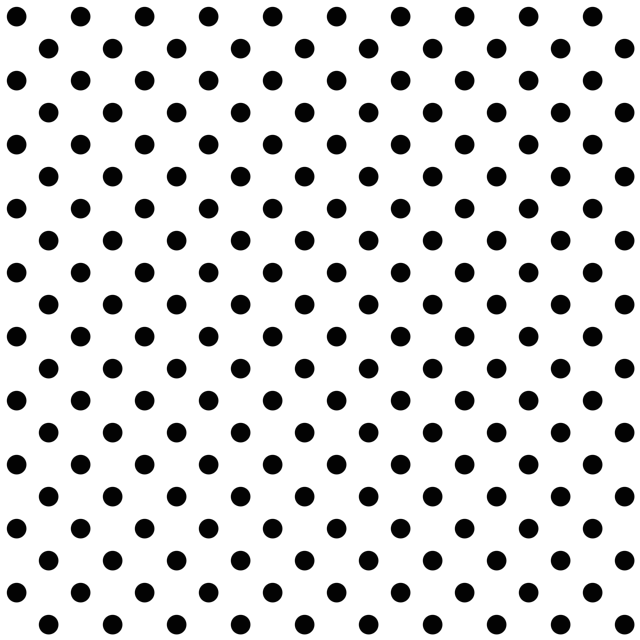
A Shadertoy shader for this pattern:

```glsl
const float REPEATS = 10.0;
const float DOT_RADIUS = 0.153;
const vec2 DOT_CENTER = vec2(0.26, 0.74);
const vec3 PAPER = vec3(1.0);
const vec3 INK = vec3(0.01);

// Distance to the nearest point of a unit grid passing through center
float gridPointDistance(vec2 p, vec2 center) {
    return length(fract(p - center + 0.5) - 0.5);
}

// Signed distance to dots at the grid points and midway between them
float staggeredDots(vec2 p, vec2 center, float radius) {
    float primary = gridPointDistance(p, center);
    float staggered = gridPointDistance(p, center + 0.5);
    return min(primary, staggered) - radius;
}

// Ink coverage with an edge of the given half width
float coverage(float dist, float halfWidth) {
    return 1.0 - smoothstep(-halfWidth, halfWidth, dist);
}

void mainImage(out vec4 fragColor, in vec2 fragCoord) {
    vec2 cell = fragCoord / iResolution.xy * REPEATS;
    float pixel = REPEATS / iResolution.y;

    float dist = staggeredDots(cell, DOT_CENTER, DOT_RADIUS);
    vec3 color = mix(PAPER, INK, coverage(dist, 0.75 * pixel));
    fragColor = vec4(color, 1.0);
}
```
